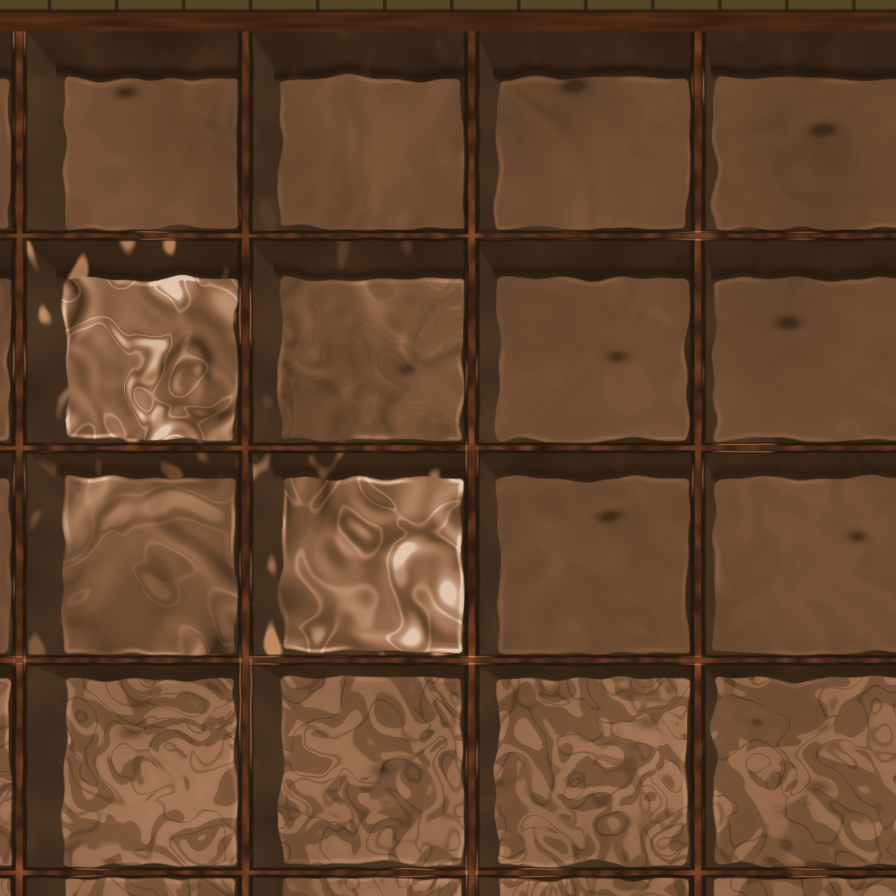
Reproduce this texture procedurally as a Shadertoy shader.

```glsl
// Wall of square glass blocks with brown joints, rippled reflections and a tiled top edge
const vec2 ORIGIN = vec2(0.0215, 0.026);      // lowest left joint crossing
const vec2 PERIOD = vec2(0.2525, 0.237);      // block spacing
const vec2 CORE = vec2(0.0038, 0.0026);       // joint half widths
const vec2 SHOULDER = vec2(0.0092, 0.0065);   // dark joint borders
const float EDGE_WOBBLE = 0.008;
const float FRAME_LOW = 0.965;
const float FRAME_HIGH = 0.988;
const float TILE_WIDTH = 0.0748;
const vec3 DEEP = vec3(0.13, 0.085, 0.05);
const vec3 JOINT = vec3(0.36, 0.20, 0.11);
const vec3 BEVEL_SIDE = vec3(0.265, 0.185, 0.12);
const vec3 BEVEL_TOP = vec3(0.22, 0.145, 0.085);
const vec3 FRAME = vec3(0.27, 0.15, 0.08);
const vec3 TILE = vec3(0.33, 0.27, 0.15);
const vec3 GLASS[6] = vec3[6](
    vec3(0.25, 0.17, 0.10), vec3(0.39, 0.27, 0.18), vec3(0.49, 0.34, 0.23),
    vec3(0.63, 0.45, 0.33), vec3(0.73, 0.57, 0.45), vec3(0.88, 0.77, 0.68));

vec2 hash2(vec2 p) {
    vec3 h = fract(p.xyx * vec3(0.1031, 0.1030, 0.0973));
    h += dot(h, h.yzx + 33.33);
    return fract((h.xx + h.yz) * h.zy);
}

float gradAt(vec2 i, vec2 f, vec2 o) {
    return dot(hash2(i + o) * 2.0 - 1.0, f - o);
}

// Gradient noise, roughly -0.7 to 0.7
float noise(vec2 p) {
    vec2 i = floor(p), f = p - i;
    vec2 u = f * f * f * (f * (f * 6.0 - 15.0) + 10.0);
    float low = mix(gradAt(i, f, vec2(0)), gradAt(i, f, vec2(1, 0)), u.x);
    float high = mix(gradAt(i, f, vec2(0, 1)), gradAt(i, f, vec2(1)), u.x);
    return 1.4 * mix(low, high, u.y);
}

vec3 glassRamp(float t) {
    t = clamp(t, 0.0, 4.99);
    int k = int(t);
    return mix(GLASS[k], GLASS[k + 1], fract(t));
}

float band(float x, float width) {
    return exp(-x * x / (width * width));
}

float segmentDistance(vec2 p, vec2 a, vec2 b) {
    vec2 d = b - a;
    return length(p - a - d * clamp(dot(p - a, d) / dot(d, d), 0.0, 1.0));
}

// Warped reflection: brightness level on the glass ramp
float reflection(vec2 p, vec2 id, float glow, float ripple) {
    vec2 rnd = hash2(id + 19.0);
    vec2 w = p * (mix(11.0, 18.0, rnd.x) + 7.0 * ripple) + id * 7.3 + 40.0;
    vec2 bend = vec2(noise(w + 3.1), noise(w * 0.9 + 17.7));
    float wave = noise(w + 2.2 * bend);
    float fold = noise(w * 0.8 - 1.8 * bend.yx + 9.4);
    float tone = 1.25 + 0.7 * noise(p * 5.0 + 31.0) + 0.25 * wave;
    tone += glow * (0.75 + 3.4 * wave + 2.4 * smoothstep(0.22, 0.5, fold));
    tone += ripple * (0.4 + 0.9 * smoothstep(-0.04, 0.04, wave) - 0.8 * band(fold, 0.06));
    tone += glow * 1.3 * band(fold - 0.08, 0.05);
    // Small dark flaw, most visible in calm glass
    vec2 flaw = p - ORIGIN - (id + 0.35 + 0.45 * rnd) * PERIOD;
    flaw += 0.006 * bend;
    return tone - 1.5 * (1.0 - glow) * exp(-dot(flaw, flaw / vec2(0.00016, 0.00005)));
}

void mainImage(out vec4 fragColor, in vec2 fragCoord) {
    vec2 p = fragCoord / iResolution.xy;
    float aa = max(1.0 / iResolution.y, 0.0012);
    vec2 grid = (p - ORIGIN) / PERIOD;
    vec2 id = floor(grid);
    vec2 q = (grid - id) * PERIOD;
    vec2 center = ORIGIN + (id + 0.5) * PERIOD;

    // Lively reflections run diagonally through the lower left
    float lit = segmentDistance(center, vec2(0.10, 0.58), vec2(0.39, 0.36));
    float glow = clamp(band(lit, 0.15) + 0.2 * (hash2(id + 5.0).x - 0.5), 0.03, 1.0);
    float ripple = 1.0 - smoothstep(0.15, 0.42, center.y);

    // Visible pane shifts with the viewing angle
    float left = mix(0.051, 0.018, clamp(id.x / 3.0, 0.0, 1.0));
    float top = 0.020 + 0.014 * id.y;
    vec2 lo = vec2(left, 0.008), hi = PERIOD - vec2(0.010, top);
    vec2 wobble = vec2(noise(p * 24.0 + 8.0), noise(p * vec2(22.0, 9.0) + 60.0));
    vec2 wobbled = q + EDGE_WOBBLE * wobble * smoothstep(vec2(0), vec2(0.06), PERIOD - q.yx);
    vec2 box = abs(wobbled - 0.5 * (lo + hi)) - 0.5 * (hi - lo) + 0.006;
    float d = length(max(box, 0.0)) + min(max(box.x, box.y), 0.0) - 0.006;

    // Bevels around the pane
    float corner = q.x / left - (PERIOD.y - q.y) / max(top, 0.004);
    vec3 color = mix(BEVEL_SIDE, BEVEL_TOP, smoothstep(-0.08, 0.08, corner));
    color *= 1.0 + 0.22 * noise(p * vec2(14.0, 18.0));
    float shade = band(wobbled.y - hi.y - 0.007, 0.006) * step(left * 0.8, q.x);
    color = mix(color, DEEP, shade * (0.25 + 0.18 * max(id.y, 0.0)));
    color += GLASS[3] * glow * 0.8 * smoothstep(0.25, 0.55, noise(p * vec2(38.0, 24.0)));

    // Glass with a broken bright rim
    float tone = reflection(p, id, glow, ripple);
    float rimMask = smoothstep(-0.15, 0.3, noise(p * 13.0 + 77.0));
    tone += band(d + 0.003, 0.0024) * rimMask * (0.6 + 2.4 * glow);
    color = mix(color, glassRamp(tone), 1.0 - smoothstep(-aa, aa, d));

    // Joints: dark borders, red-brown core, glints
    vec2 away = min(q, PERIOD - q) + 0.0012 * vec2(noise(p.yx * 30.0), noise(p * 30.0));
    vec2 border = 1.0 - smoothstep(SHOULDER - 0.002, SHOULDER + 0.001, away);
    vec2 core = 1.0 - smoothstep(CORE - aa, CORE + aa, away);
    color = mix(color, DEEP, 0.85 * max(border.x, border.y));
    float crossing = band(length(away), 0.016);
    vec3 joint = JOINT * (0.85 + 0.5 * noise(p * vec2(60.0, 45.0)) + 0.35 * crossing);
    color = mix(color, joint, max(core.x, core.y));
    vec2 glint = vec2(band(away.x - 0.006, 0.0013), band(away.y - 0.004, 0.001));
    vec2 streak = vec2(noise(p * vec2(9.0, 16.0) + 4.0), noise(p.yx * vec2(9.0, 16.0) + 90.0));
    color += GLASS[2] * dot(glint, smoothstep(0.12, 0.5, streak)) * 0.7;

    // Top frame and tile strip
    vec3 frame = FRAME * (1.0 + 0.3 * noise(p * vec2(12.0, 120.0)));
    color = mix(color, frame, smoothstep(FRAME_LOW - aa, FRAME_LOW + aa, p.y));
    float seam = abs(fract(p.x / TILE_WIDTH - 0.24) - 0.5) * TILE_WIDTH;
    vec3 tile = mix(TILE * 0.55, TILE, smoothstep(0.0008, 0.0008 + 2.0 * aa, seam));
    color = mix(color, tile, smoothstep(FRAME_HIGH - aa, FRAME_HIGH + aa, p.y));
    color = mix(color, DEEP, 0.7 * band(p.y - FRAME_HIGH, 0.002));
    fragColor = vec4(clamp(color, 0.0, 1.0), 1.0);
}
```
